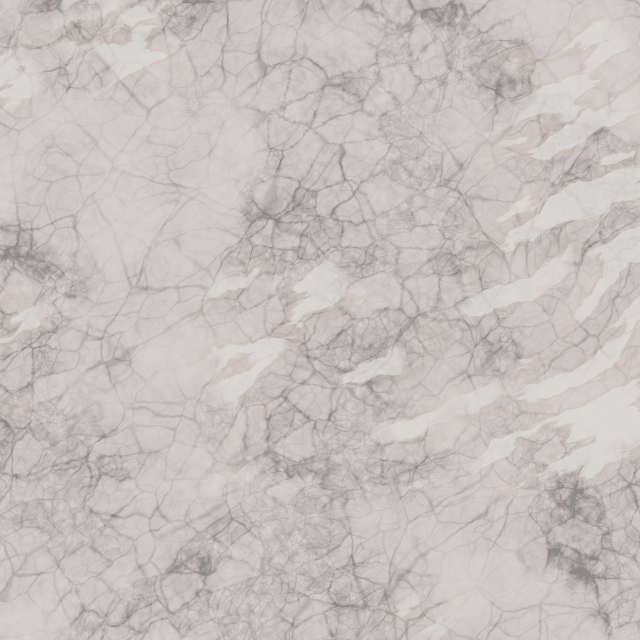
Write a Shadertoy shader that draws this texture.

```glsl
// Pale pinkish grey brecciated marble: fractured clasts set in a grainy matrix.
// Warped cellular noise at four scales draws the cracks; layered value noise
// places the matrix, a diagonal fault, dark pockets and white and tan streaks.

const vec3 PALE_STONE = vec3(0.838, 0.808, 0.798);
const vec3 DARK_STONE = vec3(0.590, 0.573, 0.567);
const vec3 WHITE_CALCITE = vec3(0.865, 0.855, 0.845);
const vec3 TAN_STAIN = vec3(0.800, 0.745, 0.705);

const float COARSE_CELLS = 8.0;     // cells across the canvas
const float MEDIUM_CELLS = 19.0;
const float SMALL_CELLS = 42.0;
const float GRAIN_CELLS = 105.0;
const float WARP_AMOUNT = 0.085;
const float RAGGEDNESS = 0.016;
const float FAULT_TOP_X = 0.50;     // fault position on the top edge
const float FAULT_LEAN = 0.47;      // sideways travel per unit of height
const float FAULT_WIDTH = 0.055;

vec2 hash2(vec2 p) {
    vec3 q = fract(vec3(p.xyx) * vec3(0.1031, 0.1030, 0.0973));
    q += dot(q, q.yzx + 33.33);
    return fract((q.xx + q.yz) * q.zy);
}

float valueNoise(vec2 p) {
    vec2 i = floor(p), f = fract(p);
    f = f * f * (3.0 - 2.0 * f);
    float low = mix(hash2(i).x, hash2(i + vec2(1, 0)).x, f.x);
    float high = mix(hash2(i + vec2(0, 1)).x, hash2(i + vec2(1, 1)).x, f.x);
    return mix(low, high, f.y);
}

float fbm(vec2 p) {
    float sum = 0.0, weight = 0.5;
    for (int i = 0; i < 5; i++) {
        sum += weight * valueNoise(p);
        p = mat2(1.6, 1.2, -1.2, 1.6) * p + 17.3;
        weight *= 0.5;
    }
    return sum / 0.97;
}

vec2 fbm2(vec2 p) {
    return vec2(fbm(p), fbm(p + 41.7)) - 0.5;
}

mat2 rotation(float angle) {
    float c = cos(angle), s = sin(angle);
    return mat2(c, s, -s, c);
}

// x: gap between the two nearest seeds (0 on a crack), y: random cell id
vec2 cells(vec2 p) {
    vec2 base = floor(p);
    float nearest = 9.0, second = 9.0, id = 0.0;
    for (int y = -1; y <= 1; y++)
    for (int x = -1; x <= 1; x++) {
        vec2 cell = base + vec2(x, y);
        float d = length(cell + hash2(cell) - p);
        if (d < nearest) {
            second = nearest;
            nearest = d;
            id = hash2(cell + 71.0).y;
        } else second = min(second, d);
    }
    return vec2(second - nearest, id);
}

// Crack coverage; the half width is in canvas units
float crack(float gap, float scale, float halfWidth) {
    return 1.0 - smoothstep(0.0, 2.0 * halfWidth * scale, gap);
}

void mainImage(out vec4 fragColor, in vec2 fragCoord) {
    vec2 uv = fragCoord / iResolution.y;
    vec2 warped = uv + WARP_AMOUNT * fbm2(uv * 4.0 + 3.0);
    vec2 ragged = warped + RAGGEDNESS * fbm2(uv * 34.0);

    // Cracks, each layer stretched along its own direction
    vec2 coarse = cells(rotation(0.5) * ragged * COARSE_CELLS * vec2(1.25, 0.85));
    vec2 medium = cells(rotation(-0.6) * ragged * MEDIUM_CELLS * vec2(0.8, 1.2) + 9.0);
    vec2 small = cells(rotation(0.9) * ragged * SMALL_CELLS * vec2(1.2, 0.85) + 23.0);
    vec2 grain = cells(ragged * GRAIN_CELLS + 5.0);

    // Matrix zones, densest along the fault, broken by pale clasts
    float faultOffset = (warped.x - FAULT_TOP_X - FAULT_LEAN * (1.0 - warped.y)) / 1.1;
    float fault = exp(-pow(faultOffset / FAULT_WIDTH, 2.0));
    float zone = fbm(warped * 4.2 + 12.0) + 0.16 * fault + 0.05 * (uv.x - 0.5);
    float matrixMask = smoothstep(0.41, 0.66, zone);
    float clast = smoothstep(0.52, 0.58, medium.y) * smoothstep(0.03, 0.22, medium.x);
    matrixMask *= 1.0 - 0.7 * clast;

    // Darkness: cloudy base, grain, cracks, dark pockets
    float patchiness = smoothstep(0.3, 0.7, fbm(uv * 11.0 + 31.0));
    float speckle = fbm(uv * 95.0) - 0.5;
    float dark = 0.03 + 0.10 * patchiness + 0.16 * speckle;
    dark += matrixMask * (0.20 + 0.55 * speckle);
    dark += matrixMask * 0.16 * (crack(grain.x, GRAIN_CELLS, 0.0016) - 0.25);
    dark += crack(coarse.x, COARSE_CELLS, 0.0036) * mix(0.10, 0.42, patchiness);
    dark += crack(medium.x, MEDIUM_CELLS, 0.0026) * (0.07 + 0.20 * patchiness + 0.12 * matrixMask);
    dark += crack(small.x, SMALL_CELLS, 0.0019) * (0.04 + 0.08 * patchiness + 0.18 * matrixMask);

    // Long hairline fractures follow a noise contour
    float contour = abs(fbm(warped * 6.0 + 55.0) - 0.5);
    dark += 0.20 * (1.0 - smoothstep(0.0, 0.014, contour)) * patchiness;

    float pocket = smoothstep(0.53, 0.72, fbm(warped * 10.0 + 77.0) + 0.05 * fault);
    dark += 0.50 * pocket * matrixMask * (0.7 + 1.6 * speckle);
    float faultLine = 1.0 - smoothstep(0.002, 0.010, abs(faultOffset + 0.012));
    dark += 0.25 * faultLine * patchiness;
    vec3 color = mix(PALE_STONE, DARK_STONE, clamp(dark, -0.08, 1.15));

    // Slanting calcite streaks with tan margins, gathered in patches
    vec2 along = rotation(-0.45) * ragged;
    float streak = fbm(along * vec2(7.0, 30.0) + 63.0);
    float streakZone = smoothstep(0.53, 0.66, fbm(uv * 4.5 + 91.0));
    float margin = smoothstep(0.50, 0.54, streak) - smoothstep(0.55, 0.59, streak);
    color = mix(color, TAN_STAIN, 0.45 * margin * streakZone);
    color = mix(color, WHITE_CALCITE, 0.75 * smoothstep(0.56, 0.61, streak) * streakZone);

    fragColor = vec4(color, 1.0);
}
```
